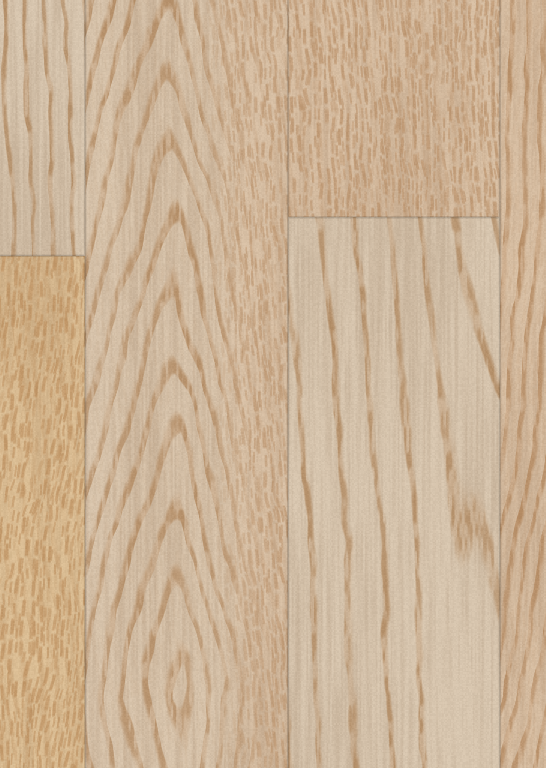
Write a Shadertoy shader that draws this texture.

```glsl
// Pale oak parquet: four columns of planks, some split by butt joints.
// Each plank has a growth-ring field whose contours become porous bands;
// scattered dashes add short flecks and stretched noise adds fine fibres.

const vec3 PALE = vec3(0.845, 0.775, 0.685);
const vec3 GREIGE = vec3(0.785, 0.705, 0.610);
const vec3 TAN = vec3(0.775, 0.650, 0.520);
const vec3 PORE = vec3(0.680, 0.525, 0.365);
const vec3 PINK_TINT = vec3(1.0, 0.965, 0.935);
const vec3 HONEY_TINT = vec3(1.02, 0.965, 0.855);

// Column seams and joint heights, in units of canvas height
const vec3 SEAMS = vec3(0.111, 0.375, 0.651);
const float LEFT_JOINT = 0.667;
const float RIGHT_JOINT = 0.717;

struct Plank {
    float rings;     // growth-ring coordinate
    float bandWidth; // dark part of each ring
    float band;      // strength of the ring bands
    float fleck;     // strength of the short dashes
    float lean;      // sideways drift of the dashes
    vec3 tint;
};

float hash(vec2 p) {
    vec3 q = fract(vec3(p.xyx) * 0.1031);
    q += dot(q, q.yzx + 33.33);
    return fract((q.x + q.y) * q.z);
}

float noise(vec2 p) {
    vec2 i = floor(p), f = fract(p);
    f = f * f * (3.0 - 2.0 * f);
    return mix(mix(hash(i), hash(i + vec2(1, 0)), f.x),
               mix(hash(i + vec2(0, 1)), hash(i + vec2(1, 1)), f.x), f.y);
}

// Nested arches that close into a loop near the foot of the plank
float cathedralRings(vec2 p) {
    float dx = p.x - 0.238 - 0.02 * (0.2 - p.y);
    float side = sqrt(dx * dx + 0.0003);
    float rise = p.y - 0.10;
    float height = rise > 0.0 ? sqrt(rise * rise + 0.0006) : 0.0245 - 0.6 * rise;
    return side * 36.0 + max(dx, 0.0) * 14.0 + height * 10.5;
}

// Leaning lines that sweep into the right-hand edge
float sweepingRings(vec2 p) {
    float drop = p.y - RIGHT_JOINT;
    float sweep = smoothstep(0.57, 0.66, p.x);
    return p.x * 22.0 + drop * 2.4 - drop * drop * -1.2
         + sweep * max(drop, -0.42) * 3.2;
}

Plank plankAt(vec2 p, vec2 q) {
    if (p.x < SEAMS.x) {
        if (p.y > LEFT_JOINT)
            return Plank(q.x * 38.0 + q.y * 0.8, 0.26, 1.0, 0.0, 0.0, vec3(1.0));
        return Plank(q.x * 60.0 + q.y * 9.0, 0.4, 0.25, 1.0, -0.10, HONEY_TINT);
    }
    if (p.x < SEAMS.y) {
        float edge = smoothstep(0.27, 0.34, p.x + 0.03 * (p.y - 0.3));
        return Plank(cathedralRings(q), 0.33, 0.9 - 0.65 * edge,
                     0.12 + 0.7 * edge, 0.07, mix(vec3(1.0), PINK_TINT, 0.3 + 0.6 * edge));
    }
    if (p.x < SEAMS.z) {
        if (p.y > RIGHT_JOINT)
            return Plank(q.x * 55.0 + q.y * 3.0, 0.4, 0.25, 0.95, 0.05, PINK_TINT);
        return Plank(sweepingRings(q), 0.21, 1.0, 0.0, 0.0, vec3(1.0));
    }
    float bend = 0.12 * (1.0 - q.y) * (1.0 - q.y);
    return Plank((q.x + bend) * 48.0, 0.36, 0.85, 0.2, -0.12, PINK_TINT);
}

// Dark band with one crisp side and one fading side
float ringBand(float rings, float width) {
    float f = fract(rings);
    return smoothstep(0.0, 0.07, f) * (1.0 - smoothstep(width * 0.6, width * 1.25, f));
}

// Jittered vertical dashes, one candidate per cell
float dashes(vec2 p, vec2 density, float seed) {
    vec2 g = p * density;
    float column = floor(g.x);
    g.y += hash(vec2(column, seed)) * 17.0;
    vec2 cell = vec2(column, floor(g.y));
    float pick = hash(cell + seed * 7.3);
    vec2 d = fract(g) - 0.5;
    d.x += (hash(cell + seed) - 0.5) * 0.4;
    float taper = 1.0 - smoothstep(0.15 + 0.2 * pick, 0.48, abs(d.y));
    return taper * (1.0 - smoothstep(0.10, 0.32, abs(d.x))) * smoothstep(0.15, 0.6, pick);
}

float seamLine(float d) {
    return 1.0 - smoothstep(0.0004, 0.0024, abs(d));
}

void mainImage(out vec4 fragColor, in vec2 fragCoord) {
    vec2 p = fragCoord / iResolution.y;

    // Slow and quick wander of the grain
    vec2 q = p;
    q.x += (noise(p * vec2(14.0, 7.0)) - 0.5) * 0.014;
    q.x += (noise(p * vec2(60.0, 34.0) + 9.0) - 0.5) * 0.005;
    q.y += (noise(p * vec2(45.0, 9.0) + 31.0) - 0.5) * 0.030;
    Plank plank = plankAt(p, q);

    // Pale ground with fine upright fibres
    float fibre = noise(p * vec2(420.0, 14.0)) * 0.6 + noise(p * vec2(170.0, 5.0) + 5.0) * 0.4;
    float cloud = noise(p * vec2(16.0, 3.0) + 3.0);
    vec3 color = mix(GREIGE, PALE, smoothstep(0.15, 0.75, fibre * 0.65 + cloud * 0.35));

    // Ring bands, broken into pores
    float pores = noise(p * vec2(290.0, 55.0) + 17.0);
    float fade = 0.55 + 0.45 * noise(q * vec2(28.0, 9.0) + 50.0);
    float band = ringBand(plank.rings, plank.bandWidth) * plank.band * fade;
    color = mix(color, TAN, band * 0.75);
    color = mix(color, PORE, band * smoothstep(0.25, 0.70, pores) * 0.85);

    // Short flecks in two sizes
    vec2 s = vec2(q.x + plank.lean * p.y, p.y);
    float fleck = max(dashes(s, vec2(105.0, 38.0), 1.0),
                      0.8 * dashes(s, vec2(150.0, 55.0), 4.0)) * plank.fleck;
    color = mix(color, mix(TAN, PORE, 0.45 * pores + 0.2), fleck * 0.75);

    // Plank tint and a little grit
    color *= plank.tint;
    color += (hash(floor(p * 512.0)) - 0.5) * 0.035;

    // Narrow joints between planks
    float joint = max(max(seamLine(p.x - SEAMS.x), seamLine(p.x - SEAMS.y)), seamLine(p.x - SEAMS.z));
    joint = max(joint, seamLine(p.y - LEFT_JOINT) * step(p.x, SEAMS.x));
    joint = max(joint, seamLine(p.y - RIGHT_JOINT) * step(SEAMS.y, p.x) * step(p.x, SEAMS.z));
    color *= 1.0 - 0.16 * joint;

    fragColor = vec4(clamp(color, 0.0, 1.0), 1.0);
}
```
